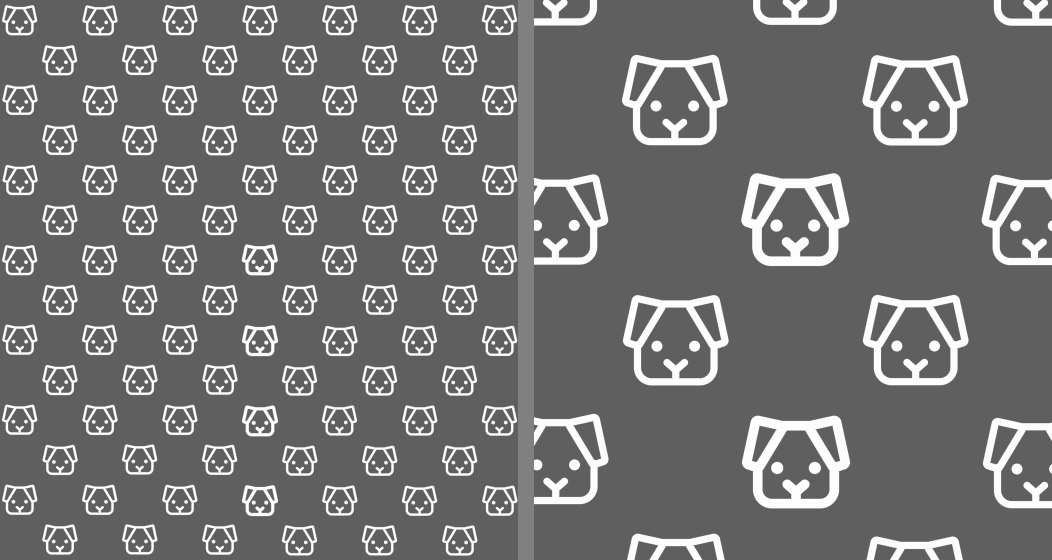
Left: the whole. Right: its middle third, enlarged.
Reproduce this pattern procedurally as a Shadertoy shader.

```glsl
// Staggered rows of outlined dog heads, white lines on flat grey.
// Each head is a mirrored distance field: a rounded jaw, a folded ear, an eye
// and a snout; heads are placed by cell, with tiny shifts and a few bolder ones.

#define UNITS      768.0                // design units per canvas height
#define PITCH      vec2(109.65, 54.8)   // spacing of columns and rows
#define FIRST      vec2(27.3, 27.2)     // centre of the top left head
#define HALF_LINE  1.65
#define BOLD_EXTRA 0.55
#define EYE_RADIUS 2.5
#define JITTER     0.7
#define DRIFT      1.3                  // sag of the lower right heads
#define GROUND     vec3(0.373)
#define INK        vec3(0.992)

float hash(vec2 p) {
    return fract(sin(dot(p, vec2(12.99, 78.23))) * 4375.85);
}

float segment(vec2 p, vec2 a, vec2 b) {
    vec2 ap = p - a, ab = b - a;
    return length(ap - ab * clamp(dot(ap, ab) / dot(ab, ab), 0.0, 1.0));
}

// Signed distance to a four-cornered polygon
float quad(vec2 p, vec2 v[4]) {
    float d = 1e5, side = 1.0;
    for (int i = 0; i < 4; i++) {
        vec2 a = v[i], b = v[(i + 3) % 4];
        d = min(d, segment(p, a, b));
        vec2 e = b - a, w = p - a;
        bvec3 c = bvec3(p.y >= a.y, p.y < b.y, e.x * w.y > e.y * w.x);
        if (all(c) || all(not(c))) side = -side;
    }
    return side * d;
}

// Distance to the ink of one head; y points down
float dogHead(vec2 p, float halfLine) {
    p.x = abs(p.x);

    // Folded ear with softened corners
    vec2 ear[4] = vec2[4](vec2(7.4, -15.1), vec2(17.4, -17.3),
                          vec2(21.3, 0.6), vec2(17.6, 1.8));
    float line = abs(quad(p, ear) - 1.2);

    // Crown, cheek, rounded jaw corner and chin
    line = min(line, segment(p, vec2(0.0, -16.1), vec2(7.0, -16.1)));
    line = min(line, segment(p, vec2(17.5, 2.5), vec2(17.5, 13.0)));
    vec2 corner = p - vec2(11.0, 13.0);
    if (min(corner.x, corner.y) > 0.0) line = min(line, abs(length(corner) - 6.5));
    line = min(line, segment(p, vec2(0.0, 19.5), vec2(11.0, 19.5)));

    // Snout
    line = min(line, segment(p, vec2(4.0, 10.7), vec2(0.0, 14.2)));
    line = min(line, segment(p, vec2(0.0, 14.2), vec2(0.0, 19.0)));

    float eye = length(p - vec2(8.6, 3.2)) - EYE_RADIUS - 0.5 * (halfLine - HALF_LINE);
    return min(line - halfLine, eye);
}

void mainImage(out vec4 fragColor, in vec2 fragCoord) {
    float pixel = UNITS / iResolution.y;
    vec2 p = vec2(fragCoord.x, iResolution.y - fragCoord.y) * pixel - FIRST;

    // Staggered cells
    float row = round(p.y / PITCH.y);
    p.x -= 0.5 * PITCH.x * mod(row, 2.0);
    float column = round(p.x / PITCH.x);
    vec2 cell = vec2(column, row);
    p -= cell * PITCH;

    // Small placement errors
    p -= JITTER * (vec2(hash(cell), hash(cell + 31.0)) - 0.5);
    if (row > 7.5 && column > 2.5) p.y -= DRIFT;

    // Heavier heads low in the middle column
    bool bold = column == 3.0 && row > 5.0 && row < 13.0 && mod(row, 2.0) == 0.0;
    float halfLine = HALF_LINE + (bold ? BOLD_EXTRA : 0.0);

    float d = dogHead(p, halfLine);
    float ink = smoothstep(0.7 * pixel, -0.7 * pixel, d);
    fragColor = vec4(mix(GROUND, INK, ink), 1.0);
}
```
